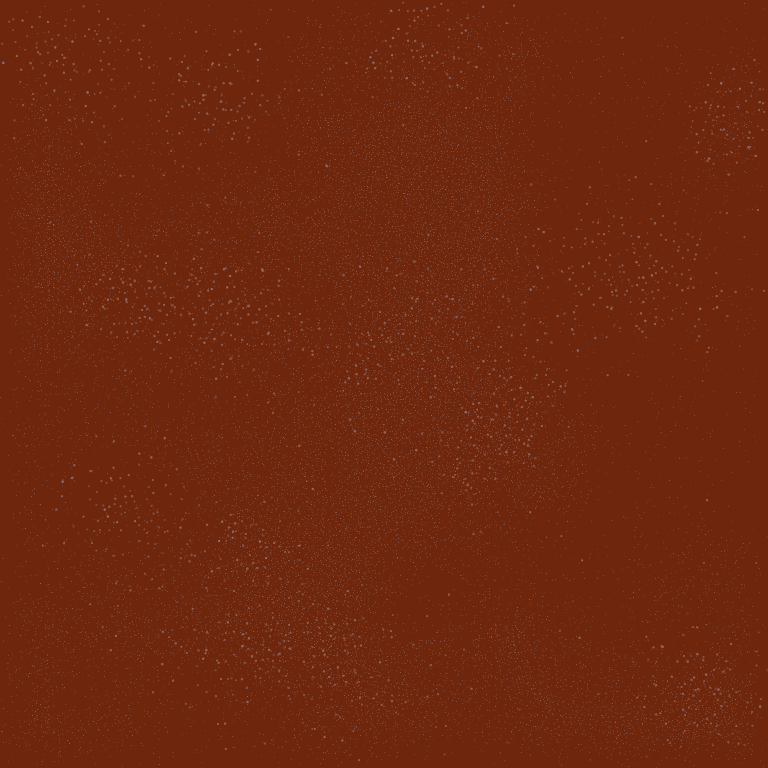
Reproduce this texture procedurally as a Shadertoy shader.

```glsl
// Rust-brown ground dusted with fine pale specks and loose clusters of larger dots.

const vec3 RUST  = vec3(0.43, 0.15, 0.05);
const vec3 TAN   = vec3(0.61, 0.42, 0.30);
const vec3 LILAC = vec3(0.57, 0.49, 0.57);

vec3 hash3(vec2 p, float seed) {
    vec3 q = fract(vec3(p.xyx + seed * 7.31) * vec3(0.1031, 0.1030, 0.0973));
    q += dot(q, q.yxz + 33.33);
    return fract((q.xxy + q.yzz) * q.zyx);
}

float valueNoise(vec2 p, float seed) {
    vec2 i = floor(p), f = fract(p);
    f = f * f * (3.0 - 2.0 * f);
    float low  = mix(hash3(i, seed).x, hash3(i + vec2(1, 0), seed).x, f.x);
    float high = mix(hash3(i + vec2(0, 1), seed).x, hash3(i + vec2(1, 1), seed).x, f.x);
    return mix(low, high, f.y);
}

float fbm(vec2 p, float seed) {
    float sum = 0.0, amp = 0.5;
    for (int i = 0; i < 4; i++) {
        sum += amp * valueNoise(p, seed + float(i));
        p = mat2(1.6, 1.2, -1.2, 1.6) * p;
        amp *= 0.5;
    }
    return sum / 0.9375;
}

// Cloudy drifts of fine dust that thin out towards the border.
float dustDensity(vec2 uv) {
    vec2 inset = min(uv, 1.0 - uv);
    float border = smoothstep(-0.01, 0.06, min(inset.x, inset.y));
    float cloud = smoothstep(0.30, 0.76, fbm(uv * vec2(3.6, 4.4), 3.0));
    return border * (0.05 + 0.70 * cloud);
}

// Soft, tilted, oval swarms on a jittered grid.
float swarmDensity(vec2 uv) {
    const float GRID = 4.0;
    float density = 0.004;
    for (int i = 0; i < 16; i++) {
        vec2 cell = vec2(float(i % 4), float(i / 4));
        vec3 place = hash3(cell, 11.0);
        vec3 shape = hash3(cell, 12.0);
        vec2 d = uv - (cell + 0.12 + 0.76 * place.xy) / GRID;
        float angle = 1.8 * (shape.x - 0.5);
        d = mat2(cos(angle), -sin(angle), sin(angle), cos(angle)) * d;
        float size = mix(0.032, 0.052, shape.y);
        d /= size * vec2(mix(1.0, 2.0, shape.z), 1.0);
        density += step(place.z, 0.72) * 0.5 * exp(-0.5 * dot(d, d));
    }
    return min(density, 0.65);
}

// One round grain in a grid cell: rgb is its tint, a its coverage.
vec4 grain(vec2 uv, vec2 cell, float cells, float density, float radius, float px, float seed) {
    vec3 place = hash3(cell, seed);
    vec3 look = hash3(cell, seed + 5.0);
    float r = radius * mix(0.75, 1.15, look.x);
    float d = length(uv - (cell + place.xy) / cells);
    float disc = 1.0 - smoothstep(r - 0.5 * px, r + 0.5 * px, d);
    float opacity = mix(0.38, 0.80, look.y);
    return vec4(mix(TAN, LILAC, look.z), disc * opacity * step(place.z, density));
}

void mainImage(out vec4 fragColor, in vec2 fragCoord) {
    const float DUST_CELLS = 300.0, DOT_CELLS = 120.0;
    const float DUST_RADIUS = 0.00055, DOT_RADIUS = 0.0015;
    float px = 1.0 / iResolution.y;
    vec2 uv = fragCoord * px;
    vec3 color = RUST;

    // Each pixel sees the four nearest cells of each layer.
    vec2 dustBase = floor(uv * DUST_CELLS - 0.5);
    vec2 dotBase = floor(uv * DOT_CELLS - 0.5);
    for (int i = 0; i < 4; i++) {
        vec2 cell = dustBase + vec2(float(i % 2), float(i / 2));
        float density = dustDensity((cell + 0.5) / DUST_CELLS);
        vec4 speck = grain(uv, cell, DUST_CELLS, density, DUST_RADIUS, px, 21.0);
        color = mix(color, speck.rgb, speck.a);
    }
    for (int i = 0; i < 4; i++) {
        vec2 cell = dotBase + vec2(float(i % 2), float(i / 2));
        float density = swarmDensity((cell + 0.5) / DOT_CELLS);
        vec4 spot = grain(uv, cell, DOT_CELLS, density, DOT_RADIUS, px, 41.0);
        color = mix(color, spot.rgb, spot.a);
    }

    fragColor = vec4(color, 1.0);
}
```
